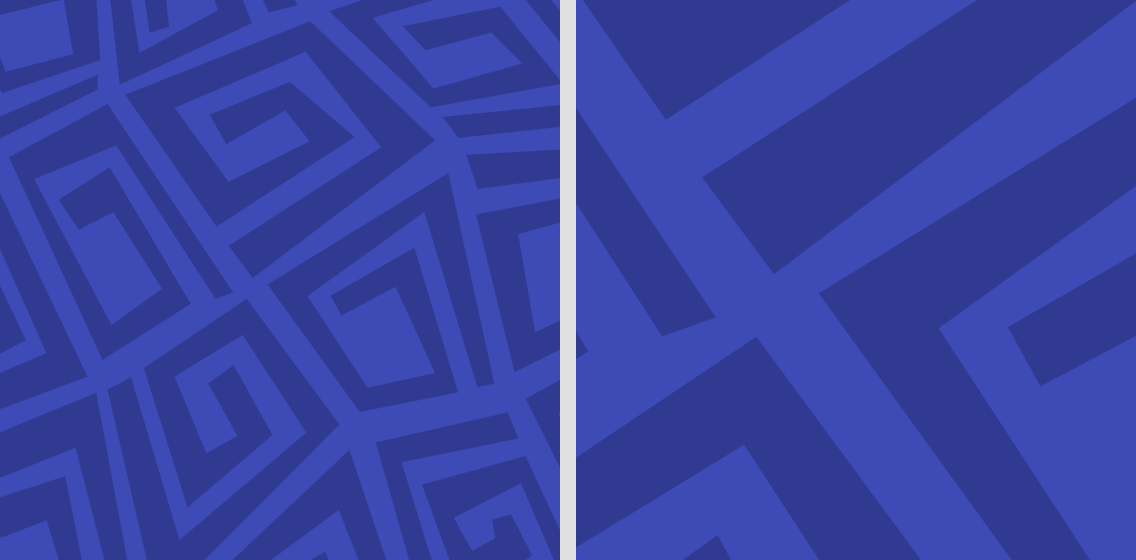
Left, the full canvas; right, a detail of the centre.
Write a Shadertoy shader that draws this pattern.

```glsl
const vec3 LIGHT_BLUE = vec3(0.243, 0.290, 0.715);
const vec3 DARK_BLUE = vec3(0.192, 0.227, 0.568);
const float CELLS = 2.75;         // lattice cells per canvas height
const float TILT = 0.47;          // lattice rotation in radians
const float CORNER_JITTER = 0.46; // irregularity of the cell corners
const float BEND_JITTER = 0.13;   // irregularity of the spiral bends
const float FILL = 0.89;          // part of a cell spanned by its spiral

struct Quad { vec2 a, b, c, d; };

vec2 hash22(vec2 p) {
    vec3 q = fract(p.xyx * vec3(0.1031, 0.1030, 0.0973));
    q += dot(q, q.yzx + 33.33);
    return fract((q.xx + q.yz) * q.zy);
}

mat2 rotation(float angle) {
    float c = cos(angle), s = sin(angle);
    return mat2(c, s, -s, c);
}

vec2 quarterTurns(vec2 p, int turns) {
    for (int i = 0; i < (turns & 3); i++) p = vec2(-p.y, p.x);
    return p;
}

// Irregular four-sided cell sharing its corners with its neighbours
vec2 latticeCorner(vec2 id, float jitter) {
    return id + (hash22(id + 57.0) - 0.5) * jitter;
}

Quad latticeCell(vec2 id, float jitter) {
    return Quad(latticeCorner(id, jitter),
                latticeCorner(id + vec2(1, 0), jitter),
                latticeCorner(id + vec2(0, 1), jitter),
                latticeCorner(id + vec2(1, 1), jitter));
}

vec2 quadPoint(Quad q, vec2 uv) {
    return mix(mix(q.a, q.b, uv.x), mix(q.c, q.d, uv.x), uv.y);
}

// Outline vertex of a square spiral in [-1, 1]: outer side first, inner side back
vec2 spiralVertex(int i, int bends, float pitch, float width, int start) {
    bool inner = i >= bends;
    int k = inner ? 2 * bends - 1 - i : i;
    float w = inner ? width : 0.0;
    float before = float(max(k - 1, 0) / 4) * pitch + (k == 0 ? 0.0 : w);
    float after = float(k / 4) * pitch + (k == bends - 1 ? 0.0 : w);
    return quarterTurns(vec2(before, after) - 1.0, k + start);
}

// Spiral vertex with hand-cut irregularity, placed in its cell
vec2 cellVertex(Quad cell, int i, int bends, float pitch, int start, float mirror, float seed) {
    vec2 v = spiralVertex(i, bends, pitch, pitch * 0.56, start);
    v += (hash22(vec2(float(i) + 3.0, seed)) - 0.5) * BEND_JITTER;
    v.x *= mirror;
    return quadPoint(cell, 0.5 + 0.5 * FILL * v);
}

// Signed distance to the spiral of one cell
float spiralDistance(vec2 p, vec2 id) {
    Quad cell = latticeCell(id, CORNER_JITTER);
    vec2 shape = hash22(id + 19.0);
    vec2 facing = hash22(id + 83.0);
    float pitch = mix(0.46, 0.56, shape.x);
    int bends = 7 + int(shape.y * 3.0);
    int start = int(facing.x * 4.0);
    float mirror = facing.y < 0.5 ? -1.0 : 1.0;
    float seed = shape.x * 91.0 + facing.y * 37.0;

    int count = 2 * bends;
    vec2 prev = cellVertex(cell, count - 1, bends, pitch, start, mirror, seed);
    float nearest = 1e3, side = 1.0;
    for (int i = 0; i < count; i++) {
        vec2 vertex = cellVertex(cell, i, bends, pitch, start, mirror, seed);
        vec2 edge = prev - vertex, w = p - vertex;
        vec2 gap = w - edge * clamp(dot(w, edge) / dot(edge, edge), 0.0, 1.0);
        nearest = min(nearest, dot(gap, gap));
        bvec3 crossing = bvec3(p.y >= vertex.y, p.y < prev.y, edge.x * w.y > edge.y * w.x);
        if (all(crossing) || all(not(crossing))) side = -side;
        prev = vertex;
    }
    return side * sqrt(nearest);
}

// Nearest spiral among the surrounding cells
float patternDistance(vec2 p) {
    vec2 home = floor(p);
    float d = 1e3;
    for (int y = -1; y <= 1; y++)
        for (int x = -1; x <= 1; x++)
            d = min(d, spiralDistance(p, home + vec2(x, y)));
    return d;
}

void mainImage(out vec4 fragColor, in vec2 fragCoord) {
    vec2 uv = fragCoord / iResolution.y;
    vec2 p = rotation(-TILT) * uv * CELLS + vec2(8.3, 6.4);
    float pixel = CELLS / iResolution.y;
    float ink = smoothstep(0.8, -0.8, patternDistance(p) / pixel);
    fragColor = vec4(mix(LIGHT_BLUE, DARK_BLUE, ink), 1.0);
}
```
